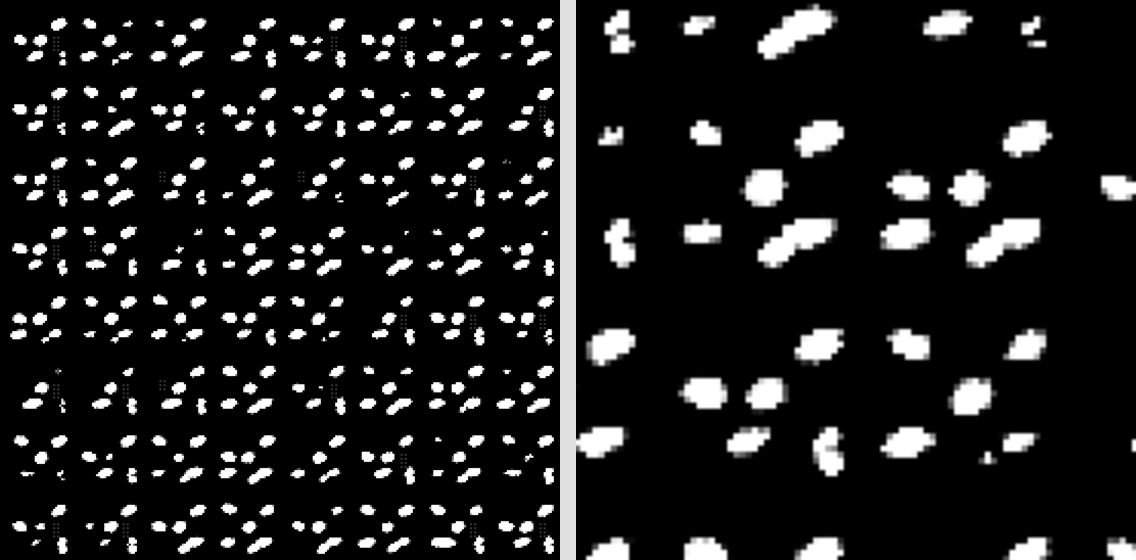
Left: the whole. Right: its middle third, enlarged.
A WebGL 1 fragment shader for this pattern:

```glsl
precision highp float;
// An 8 by 8 grid of black tiles, each with ragged white blobs in varying arrangements.

uniform vec2 u_resolution;

#define TILES 8.0
#define PITCH 34.0         // cells from one tile to the next
#define MARGIN 2.0         // extra cells closing the grid
#define COLUMN_SHARE 0.55  // above this hash a tile is of the column kind
#define RAGGED 0.22        // roughness of blob edges
#define FADE 0.8           // deepest shrinking of worn blobs
#define EDGE 0.09          // softness of a blob's threshold
#define DOT_LEVEL 0.22     // brightness of the stray dots

float hash(vec2 p, float salt) {
    return fract(sin(dot(p, vec2(12.99, 78.23)) + salt * 37.72) * 43758.55);
}

// Most blobs are whole; a higher power makes worn ones rarer.
float strength(vec2 tile, float salt, float rarity) {
    return 1.07 - FADE * pow(hash(tile, salt), rarity);
}

// Slanted ellipse with a rough edge; a low strength leaves only crumbs.
float blob(vec2 p, vec2 centre, vec2 radii, float slant, float power, float grain) {
    vec2 d = p - centre;
    d.x += slant * d.y;
    float rough = grain * RAGGED * mix(2.2, 1.0, smoothstep(0.3, 0.8, power));
    float field = power - length(d / radii) + rough;
    return smoothstep(-EDGE, EDGE, field);
}

// Sparse lattice of dim dots inside a small box.
float strayDots(vec2 p, vec2 centre, vec2 halfSize) {
    vec2 inside = step(abs(p - centre), halfSize);
    vec2 lattice = step(mod(floor(p), 2.0), vec2(0.5));
    return DOT_LEVEL * inside.x * inside.y * lattice.x * lattice.y;
}

// Brightness of one cell, counted from the top left.
float cellValue(vec2 cell) {
    vec2 tile = floor(cell / PITCH);
    vec2 p = mod(cell, PITCH) + 0.5;
    if (max(tile.x, tile.y) >= TILES || min(tile.x, tile.y) < 0.0) return 0.0;

    // Choice of arrangement
    float column = step(COLUMN_SHARE, hash(tile, 1.0));
    float variant = hash(tile, 2.0);
    float middleLeft = step(variant, mix(0.2, 0.5, column));
    float topLeft = step(mix(0.38, 0.82, column), variant);
    float grain = hash(cell, 3.0) - 0.5;
    vec2 shift = vec2(hash(tile, 4.0), hash(tile, 5.0)) - 0.5;

    // Upper and middle blobs
    float v = blob(p, vec2(28.9, 11.8) + 0.3 * shift, vec2(3.3, 2.7), 0.5,
                   strength(tile, 6.0, 9.0), grain);
    v = max(v, topLeft * blob(p, vec2(10.2, 11.4) + shift, vec2(3.3, 2.4), -0.3,
                              strength(tile, 7.0, 3.0), grain));
    v = max(v, blob(p, vec2(20.0, 19.9) + shift * vec2(1.2, 0.3), vec2(3.1, 2.7), 0.2,
                    strength(tile, 8.0, 6.0), grain));
    v = max(v, middleLeft * blob(p, vec2(10.0, 19.6) + 0.7 * shift, vec2(3.4, 2.4), -0.2,
                                 strength(tile, 9.0, 4.0), grain));

    // Lower parts: left blob, tailed right blob
    float lowerLeft = strength(tile, 10.0, 4.0);
    float tailed = strength(tile, 11.0, 4.0);
    if (column < 0.5) {
        v = max(v, (1.0 - middleLeft * step(0.5, hash(tile, 12.0))) *
                   blob(p, vec2(9.7, 27.5) + shift * vec2(1.0, 0.2), vec2(3.8, 2.3), 0.4,
                        lowerLeft, grain));
        v = max(v, blob(p, vec2(27.2, 27.2), vec2(3.9, 2.4), 0.5, tailed, grain));
        v = max(v, blob(p, vec2(22.4, 30.2), vec2(2.8, 2.4), 0.5,
                        strength(tile, 13.0, 3.0), grain));
        return v;
    }

    // Lower parts: wide middle blob, knobbly column on the right
    float middleX = mix(mix(15.9, 17.3, middleLeft), 13.0, topLeft);
    float middleWidth = mix(mix(4.4, 3.4, middleLeft), 5.6, topLeft);
    v = max(v, blob(p, vec2(middleX, 27.4), vec2(middleWidth, 2.4),
                    0.7 * (1.0 - topLeft), lowerLeft, grain));
    v = max(v, blob(p, vec2(30.8, 26.7), vec2(1.8, 2.0), 0.0, tailed, grain));
    v = max(v, blob(p, vec2(30.8, 30.6), vec2(2.1, 2.1), 0.0, tailed, grain));
    v = max(v, blob(p, vec2(29.1, 28.3), vec2(1.4, 1.2), 0.0,
                    strength(tile, 14.0, 2.0), grain));

    // Faint leftovers beside the centre
    v = max(v, step(0.4, hash(tile, 15.0)) *
               strayDots(p, vec2(27.5, 21.5), vec2(2.0, 3.0)));
    v = max(v, (1.0 - middleLeft) * step(0.5, hash(tile, 16.0)) *
               strayDots(p, vec2(11.5, 19.0), vec2(1.5, 2.5)));
    return v;
}

void main() {
    vec2 uv = gl_FragCoord.xy / u_resolution;
    uv.y = 1.0 - uv.y;

    // Blend the four nearest cells so the steps stay soft
    vec2 grid = uv * (TILES * PITCH + MARGIN) - 0.5;
    vec2 cell = floor(grid);
    vec2 blend = smoothstep(0.12, 0.88, grid - cell);
    float upper = mix(cellValue(cell), cellValue(cell + vec2(1.0, 0.0)), blend.x);
    float lower = mix(cellValue(cell + vec2(0.0, 1.0)), cellValue(cell + 1.0), blend.x);
    gl_FragColor = vec4(vec3(mix(upper, lower, blend.y)), 1.0);
}
```
